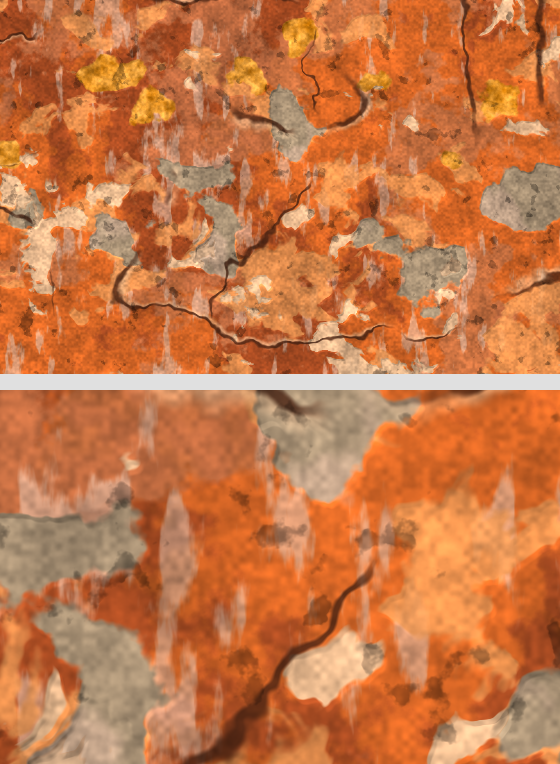
Top: the whole. Bottom: its middle third, enlarged.
Reproduce this texture procedurally as a WebGL 1 fragment shader.

```glsl
precision highp float;
uniform vec2 u_resolution;

const vec3 ORANGE  = vec3(0.84, 0.40, 0.15);
const vec3 RUST    = vec3(0.63, 0.28, 0.13);
const vec3 CLAY    = vec3(0.75, 0.45, 0.29);
const vec3 PEACH   = vec3(0.92, 0.59, 0.33);
const vec3 CREAM   = vec3(0.94, 0.76, 0.59);
const vec3 PLASTER = vec3(0.65, 0.56, 0.45);
const vec3 OCHRE   = vec3(0.90, 0.59, 0.18);
const vec3 LIME    = vec3(0.84, 0.69, 0.60);
const vec3 CRACK   = vec3(0.27, 0.13, 0.07);

const float WARP = 0.16;          // raggedness of all outlines
const float RELIEF = 0.24;        // strength of the edge lighting
const float GRAIN = 0.22;         // fine surface roughness
const float MOTTLE = 0.85;        // medium brightness variation
const float CRACK_WIDTH = 0.006;
const float BLOBS = 8.0;
const vec2 TO_LIGHT = vec2(-0.003, 0.0045);

float hash(vec2 p) {
  return fract(sin(dot(p, vec2(127.1, 311.7))) * 43758.5453);
}

float noise(vec2 p) {
  vec2 i = floor(p), f = fract(p);
  f = f * f * (3.0 - 2.0 * f);
  return mix(mix(hash(i), hash(i + vec2(1, 0)), f.x),
             mix(hash(i + vec2(0, 1)), hash(i + vec2(1, 1)), f.x), f.y);
}

float fbm(vec2 p) {
  float sum = 0.0, amp = 0.5;
  for (int i = 0; i < 5; i++) {
    sum += amp * noise(p);
    p = mat2(1.6, 1.2, -1.2, 1.6) * p + 7.3;
    amp *= 0.5;
  }
  return sum / 0.96875;
}

float above(float value, float level, float soft) {
  return smoothstep(level - soft, level + soft, value);
}

vec2 ragged(vec2 p) {
  return p + WARP * (vec2(fbm(p * 6.0), fbm(p * 6.0 + 19.0)) - 0.5);
}

// Scattered rounded patches: signed distance, negative inside
float patches(vec2 p, float seed, vec2 radius, vec2 heights) {
  float d = 1.0;
  float aspect = u_resolution.x / u_resolution.y;
  for (float i = 0.0; i < BLOBS; i++) {
    vec2 id = vec2(i, seed);
    vec2 c = vec2((i + hash(id)) / BLOBS * aspect,
                  mix(heights.x, heights.y, hash(id + 31.0)));
    float r = mix(radius.x, radius.y, hash(id + 57.0));
    vec2 stretch = vec2(mix(0.7, 1.2, hash(id + 83.0)), 1.0);
    d = min(d, length((p - c) * stretch) - r);
  }
  return d;
}

// Masks of the bared layers: peach, cream, plaster, ochre
vec4 bared(vec2 p) {
  vec2 q = ragged(p);
  float zone = fbm(p * 2.4 + 41.0) - 0.5;
  float rough = (fbm(p * 14.0 + 5.0) - 0.5) * 0.10;
  float peach = above(fbm(q * vec2(8.0, 11.0) + 3.0) + 0.45 * zone, 0.605, 0.022);
  float cream = above(fbm(q * vec2(10.0, 12.0) + 67.0) + 0.6 * zone, 0.675, 0.016);
  float plaster = above(-patches(q, 4.0, vec2(0.035, 0.105), vec2(0.03, 0.68)) + rough,
                        0.0, 0.004);
  float ochre = above(-patches(q, 9.0, vec2(0.015, 0.05), vec2(0.55, 1.0)) + rough,
                      0.0, 0.005);
  return vec4(peach, cream, plaster, ochre);
}

float surfaceHeight(vec2 p, vec4 layers) {
  return 1.3 * fbm(p * 24.0) - dot(layers, vec4(0.45, 0.7, 0.9, 0.5));
}

// Dark line with a lit lip along one side: x is the line, y the lip
vec2 crackLine(vec2 p, float level) {
  float d = noise(p) - level;
  float lip = smoothstep(-0.035, -0.012, d) * (1.0 - smoothstep(-0.008, 0.0, d));
  return vec2(1.0 - smoothstep(CRACK_WIDTH * 0.5, CRACK_WIDTH * 2.2, abs(d)), lip);
}

void main() {
  vec2 p = gl_FragCoord.xy / u_resolution.y;
  vec2 q = ragged(p);
  float fine = fbm(p * 42.0 + 11.0) - 0.5;

  // Weathered paint coats
  float rust = above(fbm(q * vec2(4.2, 2.9) + 13.0) + 0.25 * fine, 0.545, 0.045);
  float clay = above(fbm(q * 6.5 + 29.0) + 0.3 * fine, 0.585, 0.05);
  vec3 color = mix(ORANGE, RUST, 0.92 * rust);
  color = mix(color, CLAY, 0.7 * clay);

  // Lime wash run down in streaks
  float streak = fbm(p * vec2(38.0, 11.0) + 71.0) + 0.5 * (fbm(p * 4.0 + 53.0) - 0.5);
  color = mix(color, LIME, 0.65 * above(streak, 0.68, 0.07));

  // Flaked areas
  vec4 layers = bared(p);
  color = mix(color, PEACH, 0.85 * layers.x);
  color = mix(color, OCHRE + 0.5 * fine, layers.w);
  color = mix(color, CREAM, 0.95 * layers.y);
  vec3 cement = mix(PLASTER, LIME, 0.5 * above(fbm(p * 9.0 + 97.0), 0.62, 0.08));
  color = mix(color, cement, layers.z * (1.0 - 0.6 * layers.y));

  // Level ledges and upright cracks, broken up along their length
  vec2 ledge = crackLine(q * vec2(1.3, 4.2) + 2.0, 0.5)
             * above(fbm(p * 4.5 + 23.0), 0.5, 0.06);
  vec2 upright = crackLine(q * vec2(3.0, 1.1) + 37.0, 0.52)
               * above(fbm(p * 3.5 + 61.0), 0.52, 0.05);
  color = mix(color, CREAM, 0.55 * ledge.y);
  color = mix(color, CRACK, 0.8 * max(ledge.x, upright.x));

  // Relief, mottling, pits and grain
  vec2 lit = p + TO_LIGHT;
  float slope = surfaceHeight(p, layers) - surfaceHeight(lit, bared(lit));
  float light = 1.0 + RELIEF * clamp(slope, -1.6, 1.0);
  light += MOTTLE * (fbm(p * 17.0 + 47.0) - 0.5) * 0.5 + 0.3 * fine;
  light += GRAIN * (noise(p * 165.0) - 0.5);
  light -= 0.3 * above(fbm(p * 28.0 + 89.0), 0.72, 0.04);
  gl_FragColor = vec4(clamp(color * light, 0.0, 1.0), 1.0);
}
```
